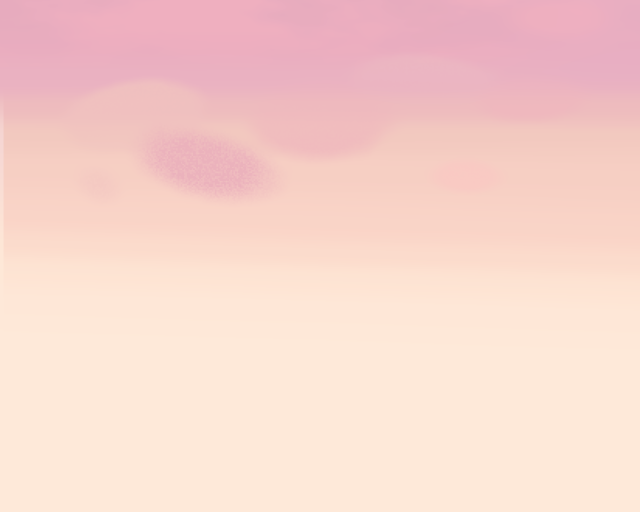
A Shadertoy shader for this background:

```glsl
const int STOP_COUNT = 10;
const int CLOUD_COUNT = 7;
const float SKY_TILT = 0.035;
const float SKY_WOBBLE = 0.014;
const float STREAK_AMOUNT = 0.75;
const float GRAIN_SCALE = 330.0;
const float EDGE_WIDTH = 0.007;
const vec3 ROSE = vec3(0.945, 0.690, 0.750);
const vec3 MAUVE = vec3(0.900, 0.670, 0.745);
const vec3 LILAC = vec3(0.900, 0.680, 0.765);
const vec3 EDGE_TINT = vec3(0.965, 0.850, 0.845);

// Sky stops from bottom to top: colour, height
const vec4 SKY[STOP_COUNT] = vec4[](
    vec4(0.996, 0.914, 0.851, 0.300), vec4(0.996, 0.906, 0.843, 0.400),
    vec4(0.994, 0.892, 0.826, 0.455), vec4(0.986, 0.860, 0.800, 0.505),
    vec4(0.978, 0.830, 0.780, 0.565), vec4(0.965, 0.810, 0.765, 0.670),
    vec4(0.950, 0.788, 0.750, 0.735), vec4(0.932, 0.735, 0.745, 0.790),
    vec4(0.918, 0.696, 0.757, 0.845), vec4(0.920, 0.677, 0.749, 0.920));

// Clouds: centre and radii in canvas heights
const vec4 CLOUD_SHAPE[CLOUD_COUNT] = vec4[](
    vec4(0.627, 0.765, 0.165, 0.085), vec4(0.264, 0.770, 0.155, 0.078),
    vec4(0.400, 0.680, 0.170, 0.078), vec4(0.830, 0.840, 0.160, 0.062),
    vec4(1.034, 0.806, 0.130, 0.050), vec4(0.909, 0.655, 0.082, 0.038),
    vec4(0.195, 0.638, 0.060, 0.045));
// Cloud colour and opacity
const vec4 CLOUD_TINT[CLOUD_COUNT] = vec4[](
    vec4(0.938, 0.715, 0.742, 0.75), vec4(0.942, 0.760, 0.750, 0.85),
    vec4(0.922, 0.697, 0.738, 0.90), vec4(0.925, 0.728, 0.762, 0.60),
    vec4(0.938, 0.712, 0.745, 0.65), vec4(0.980, 0.780, 0.765, 0.65),
    vec4(0.945, 0.765, 0.755, 0.45));
// Cloud angle, edge softness, grain, vertical fade (+ keeps top, - keeps bottom)
const vec4 CLOUD_STYLE[CLOUD_COUNT] = vec4[](
    vec4(0.05, 0.40, 0.15, -0.7), vec4(0.12, 0.25, 0.12, 0.6),
    vec4(-0.22, 0.60, 0.65, 0.0), vec4(-0.05, 0.30, 0.18, 0.9),
    vec4(0.05, 0.45, 0.10, -0.5), vec4(-0.05, 0.50, 0.15, 0.0),
    vec4(-0.40, 0.80, 0.45, 0.0));

float hash(vec2 p) {
    vec3 q = fract(vec3(p.xyx) * 0.1031);
    q += dot(q, q.yzx + 33.33);
    return fract((q.x + q.y) * q.z);
}

float noise(vec2 p) {
    vec2 cell = floor(p), f = fract(p);
    f = f * f * (3.0 - 2.0 * f);
    return mix(mix(hash(cell), hash(cell + vec2(1, 0)), f.x),
               mix(hash(cell + vec2(0, 1)), hash(cell + vec2(1, 1)), f.x), f.y);
}

float fbm(vec2 p) {
    float sum = 0.0, gain = 0.5;
    for (int i = 0; i < 4; i++) {
        sum += gain * noise(p);
        p = p * 2.03 + 17.0;
        gain *= 0.5;
    }
    return sum / 0.9375;
}

vec3 skyColor(float height) {
    vec3 color = SKY[0].rgb;
    for (int i = 1; i < STOP_COUNT; i++)
        color = mix(color, SKY[i].rgb, smoothstep(SKY[i - 1].w, SKY[i].w, height));
    return color;
}

float cloudMask(vec2 p, vec4 shape, vec4 style, float grain) {
    float c = cos(style.x), s = sin(style.x);
    vec2 q = mat2(c, -s, s, c) * (p - shape.xy) / shape.zw;
    float radius = length(q) + 0.22 * (fbm(p * 13.0) - 0.5);
    float body = 1.0 - smoothstep(1.0 - style.y, 1.05, radius);
    float fade = mix(1.0, smoothstep(-0.9, 0.7, q.y * sign(style.w)), abs(style.w));
    return body * fade * (1.0 + style.z * (grain - 0.5));
}

void mainImage(out vec4 fragColor, in vec2 fragCoord) {
    vec2 p = fragCoord / iResolution.y;
    vec2 uv = fragCoord / iResolution.xy;

    // Tilted gradient with faint horizontal brushing
    float brushing = fbm(vec2(p.x * 1.6, p.y * 28.0)) - 0.5;
    float tilt = SKY_TILT * (uv.x - 0.5) * (1.0 - smoothstep(0.55, 0.75, uv.y));
    vec3 color = skyColor(uv.y + tilt + SKY_WOBBLE * brushing);

    // Soft diagonal strokes along the top
    float strokes = fbm(vec2(p.x * 5.0 + p.y * 4.0, p.y * 11.0 - p.x * 1.5));
    vec3 strokeColor = mix(MAUVE, ROSE, smoothstep(0.30, 0.65, strokes));
    color = mix(color, strokeColor, STREAK_AMOUNT * smoothstep(0.85, 0.97, uv.y));
    float lilac = smoothstep(0.65, 1.0, uv.x) * smoothstep(0.80, 0.88, uv.y);
    color = mix(color, LILAC, 0.6 * lilac);
    float blush = length((p - vec2(1.09, 0.965)) / vec2(0.14, 0.055));
    color = mix(color, ROSE, 0.75 * (1.0 - smoothstep(0.3, 1.0, blush)));

    // Layered, grainy clouds
    float grain = noise(p * GRAIN_SCALE);
    for (int i = 0; i < CLOUD_COUNT; i++) {
        float mask = cloudMask(p, CLOUD_SHAPE[i], CLOUD_STYLE[i], grain);
        color = mix(color, CLOUD_TINT[i].rgb, clamp(mask * CLOUD_TINT[i].a, 0.0, 1.0));
    }

    // Pale strip on the left edge
    float strip = 1.0 - smoothstep(EDGE_WIDTH * 0.7, EDGE_WIDTH * 1.3, p.x);
    strip *= smoothstep(0.30, 0.50, uv.y) * (1.0 - smoothstep(0.72, 0.83, uv.y));
    vec3 stripColor = mix(SKY[0].rgb, EDGE_TINT, smoothstep(0.50, 0.75, uv.y));
    color = mix(color, stripColor, 0.8 * strip);

    fragColor = vec4(color, 1.0);
}
```
